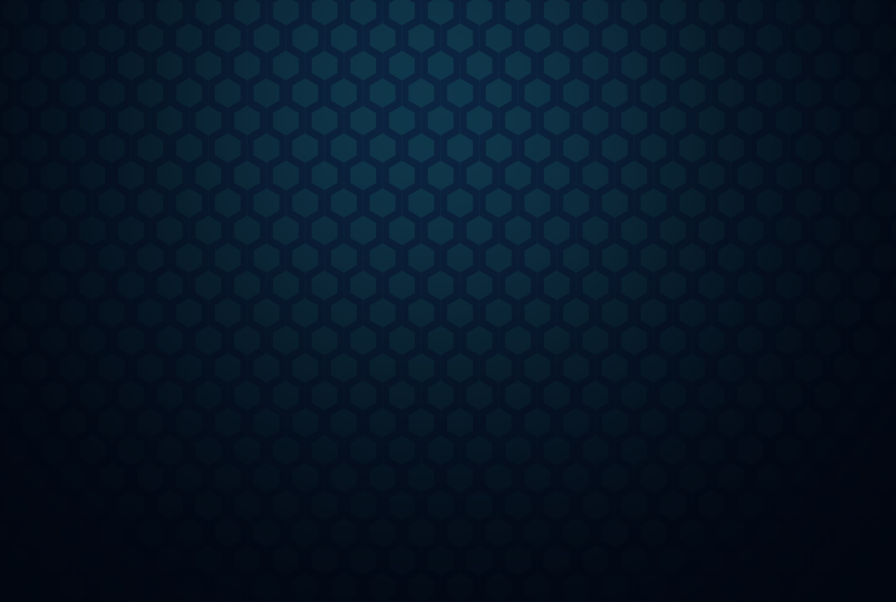
Write a Shadertoy shader that draws this background.

```glsl
// Draws a dark blue honeycomb of separated hexagons lit by a soft glow near the top.

// Lengths are fractions of the canvas height.
const vec2 LATTICE_PITCH = vec2(0.0643, 0.0913);
const vec2 LATTICE_ORIGIN = vec2(-0.0122, 0.9824);
const float HEX_APOTHEM = 0.0213;
const float SEAM_HALF_WIDTH = 0.0008;
const vec2 GLOW_CENTER = vec2(-0.024, 0.835);
const float GLOW_RADIUS = 0.555;

const vec3 SHADOW_COLOR = vec3(0.004, 0.021, 0.061);
const vec3 HEX_COLOR = vec3(0.061, 0.218, 0.296);
const vec3 BAND_COLOR = vec3(0.045, 0.140, 0.248);
const vec3 SEAM_COLOR = vec3(0.065, 0.185, 0.300);

// Signed distance to a hexagon with its points up and down.
float hexDistance(vec2 p, float apothem) {
    p = abs(p);
    return max(p.x, dot(p, vec2(0.5, 0.8660254))) - apothem;
}

// Offset from the nearest point of a rectangular lattice.
vec2 latticeOffset(vec2 p, vec2 pitch) {
    return p - pitch * floor(p / pitch + 0.5);
}

// Smooth coverage of the region where the distance is negative.
float coverage(float dist, float pixel) {
    return 1.0 - smoothstep(-pixel, pixel, dist);
}

float softGlow(vec2 p, vec2 center, float radius) {
    vec2 d = (p - center) / radius;
    return exp(-dot(d, d));
}

void mainImage(out vec4 fragColor, in vec2 fragCoord) {
    float pixel = 1.0 / iResolution.y;
    vec2 p = (fragCoord - vec2(0.5 * iResolution.x, 0.0)) * pixel;

    // Two interleaved lattices form the staggered rows.
    vec2 grid = p - LATTICE_ORIGIN;
    vec2 evenCell = latticeOffset(grid, LATTICE_PITCH);
    vec2 oddCell = latticeOffset(grid - 0.5 * LATTICE_PITCH, LATTICE_PITCH);
    float hexDist = min(hexDistance(evenCell, HEX_APOTHEM),
                        hexDistance(oddCell, HEX_APOTHEM));

    // Fine seams join the points of hexagons in the same column.
    float seamDist = min(abs(evenCell.x), abs(oddCell.x)) - SEAM_HALF_WIDTH;
    float seam = 0.5 * coverage(seamDist, pixel);

    // Layer the surface, then light it.
    vec3 surface = mix(BAND_COLOR, SEAM_COLOR, seam);
    surface = mix(surface, HEX_COLOR, coverage(hexDist, 0.8 * pixel));
    float glow = softGlow(p, GLOW_CENTER, GLOW_RADIUS);
    fragColor = vec4(mix(SHADOW_COLOR, surface, glow), 1.0);
}
```
